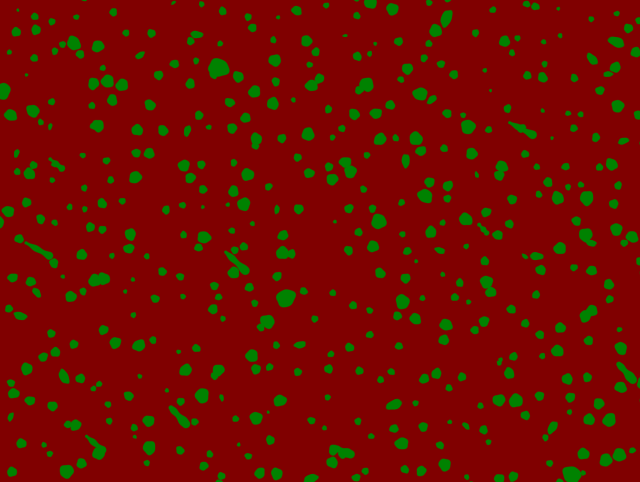
This pattern is drawn by a WebGL 2 fragment shader. Its source:

```glsl
#version 300 es
precision highp float;

// Green, slightly lumpy grains scattered over a flat maroon ground.
// Grains sit on a jittered grid; a coarser grid adds a few slanted streaks.
// All shapes are joined as one distance field and cut with a soft edge.

uniform vec2 u_resolution;
out vec4 fragColor;

const vec3 GROUND = vec3(0.502, 0.0, 0.0);
const vec3 GRAIN = vec3(0.0, 0.508, 0.0);

// Lengths are fractions of the canvas height.
const float GRAIN_CELL = 0.05;
const float GRAIN_SHARE = 0.86;
const float GRAIN_JITTER = 0.88;
const float RADIUS_MIN = 0.0025;
const float RADIUS_MAX = 0.0152;
const float LARGE_SHARE = 0.05;
const float LARGE_SCALE = 1.4;
const float LONG_SHARE = 0.07;
const float LONG_STRETCH = 1.32;
const float LUMPINESS = 0.06;

const float STREAK_CELL = 0.3;
const float STREAK_SHARE = 0.55;
const float STREAK_ANGLE = -0.6;
const float STREAK_ANGLE_SPREAD = 0.5;

const float EDGE = 0.0017;
const float TAU = 6.2831853;

// Integer hash (PCG style): three values in 0..1 per cell and seed.
vec3 hash3(vec2 cell, int seed) {
    uvec3 v = uvec3(ivec3(ivec2(cell), seed));
    v = v * 1664525u + 1013904223u;
    v.x += v.y * v.z;
    v.y += v.z * v.x;
    v.z += v.x * v.y;
    v ^= v >> 16u;
    v.x += v.y * v.z;
    v.y += v.z * v.x;
    v.z += v.x * v.y;
    return vec3(v >> 8u) / 16777216.0;
}

vec2 rotate(vec2 p, float angle) {
    float c = cos(angle), s = sin(angle);
    return vec2(c * p.x + s * p.y, c * p.y - s * p.x);
}

// One grain: a stretched disc with a wavy outline.
float grainDistance(vec2 p, vec2 cell) {
    vec3 place = hash3(cell, 1);
    if (place.z > GRAIN_SHARE) return 1.0;
    vec3 size = hash3(cell, 2);
    vec3 form = hash3(cell, 3);

    vec2 center = (cell + 0.5 + (place.xy - 0.5) * GRAIN_JITTER) * GRAIN_CELL;
    float radius = mix(RADIUS_MIN, RADIUS_MAX, 0.5 * (size.x + size.y));
    if (size.z < LARGE_SHARE) radius *= LARGE_SCALE;

    float stretch = form.x < LONG_SHARE ? LONG_STRETCH : 1.0 + 0.1 * form.y;
    vec2 q = rotate(p - center, form.z * TAU) * vec2(1.0 / stretch, stretch);
    float angle = atan(q.y, q.x);
    float wave = sin(3.0 * angle + TAU * form.y)
               + 0.6 * sin(5.0 * angle + TAU * size.x);
    return length(q) - radius * (1.0 + LUMPINESS * wave);
}

float grainField(vec2 p) {
    vec2 home = floor(p / GRAIN_CELL);
    float nearest = 1.0;
    for (int y = -1; y <= 1; y++) {
        for (int x = -1; x <= 1; x++) {
            nearest = min(nearest, grainDistance(p, home + vec2(x, y)));
        }
    }
    return nearest;
}

// Sparse tapered streaks, each kept inside its own cell.
float streakField(vec2 p) {
    vec2 cell = floor(p / STREAK_CELL);
    vec3 place = hash3(cell, 4);
    if (place.z > STREAK_SHARE) return 1.0;
    vec3 form = hash3(cell, 5);

    vec2 center = (cell + mix(vec2(0.2), vec2(0.8), place.xy)) * STREAK_CELL;
    float angle = STREAK_ANGLE + (form.x - 0.5) * STREAK_ANGLE_SPREAD;
    float halfLength = mix(0.008, 0.028, form.y);
    vec2 q = rotate(p - center, angle);
    float along = clamp(q.x / halfLength, -1.0, 1.0);
    float bumps = 0.0012 * sin(5.0 * along + TAU * form.z);
    float radius = mix(0.004, 0.008, form.z) * (1.0 + 0.3 * along) + bumps;
    return length(q - vec2(along * halfLength, 0.0)) - radius;
}

void main() {
    vec2 p = gl_FragCoord.xy / u_resolution.y;
    float dist = min(grainField(p), streakField(p));
    float soft = max(EDGE, 0.6 / u_resolution.y);
    float coverage = 1.0 - smoothstep(-soft, soft, dist);
    fragColor = vec4(mix(GROUND, GRAIN, coverage), 1.0);
}
```
